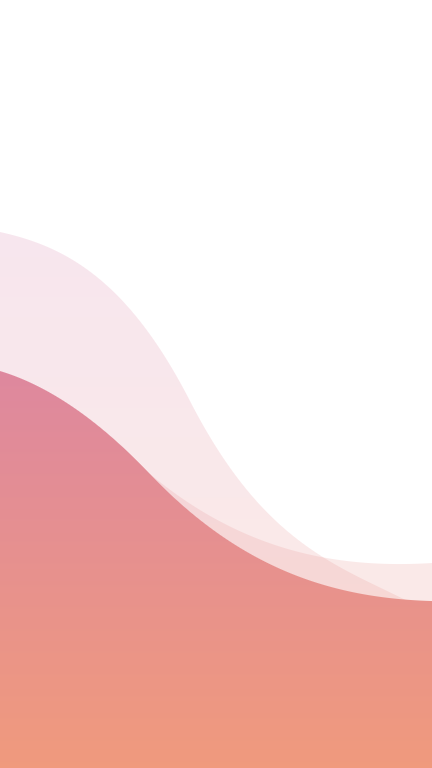
Give the GLSL for this background, as a WebGL 1 fragment shader.

```glsl
precision highp float;

uniform vec2 u_resolution;

const vec3 PAPER = vec3(1.0);
const vec3 ROSE = vec3(0.845, 0.508, 0.665);
const vec3 APRICOT = vec3(0.940, 0.603, 0.490);
const float GRADIENT_TOP = 0.698;
const float VEIL_ALPHA = 0.2;

// Curve knots: x, height, slope, in fractions of the canvas
const vec3 TALL_START = vec3(0.0, 0.6979, -0.124);
const vec3 TALL_BEND = vec3(0.4398, 0.4779, -1.097);
const vec3 TALL_END = vec3(1.0, 0.2005, -0.321);
const vec3 FRONT_START = vec3(0.0, 0.5169, -0.169);
const vec3 FRONT_BEND = vec3(0.3472, 0.3828, -0.591);
const vec3 FRONT_END = vec3(1.0, 0.2174, -0.017);
const vec3 LOW_START = vec3(0.3472, 0.3828, -0.467);
const vec3 LOW_END = vec3(1.0, 0.2669, 0.034);

// Cubic Hermite span between two knots: returns height and slope
vec2 span(vec3 a, vec3 b, float x) {
  float width = b.x - a.x;
  float t = clamp((x - a.x) / width, 0.0, 1.0);
  float rise = b.y - a.y;
  float startTangent = a.z * width;
  float endTangent = b.z * width;
  float c2 = 3.0 * rise - 2.0 * startTangent - endTangent;
  float c3 = startTangent + endTangent - 2.0 * rise;
  float height = a.y + t * (startTangent + t * (c2 + t * c3));
  float slope = (startTangent + t * (2.0 * c2 + 3.0 * t * c3)) / width;
  return vec2(height, slope);
}

// Two spans joined at a bend
vec2 wave(vec3 start, vec3 bend, vec3 end, float x) {
  return x < bend.x ? span(start, bend, x) : span(bend, end, x);
}

// Smooth coverage of the area below a curve
float below(vec2 curve, float y) {
  float pixelSlope = curve.y * u_resolution.y / u_resolution.x;
  float pixelDistance = (curve.x - y) * u_resolution.y / length(vec2(1.0, pixelSlope));
  return clamp(0.5 + pixelDistance, 0.0, 1.0);
}

void main() {
  vec2 uv = gl_FragCoord.xy / u_resolution;
  vec3 tint = mix(APRICOT, ROSE, clamp(uv.y / GRADIENT_TOP, 0.0, 1.0));

  float tall = below(wave(TALL_START, TALL_BEND, TALL_END, uv.x), uv.y);
  float low = below(span(LOW_START, LOW_END, uv.x), uv.y);
  float front = below(wave(FRONT_START, FRONT_BEND, FRONT_END, uv.x), uv.y);

  // Two translucent veils behind the solid wave
  vec3 color = mix(PAPER, tint, VEIL_ALPHA * tall);
  color = mix(color, tint, VEIL_ALPHA * low);
  color = mix(color, tint, front);

  gl_FragColor = vec4(color, 1.0);
}
```
